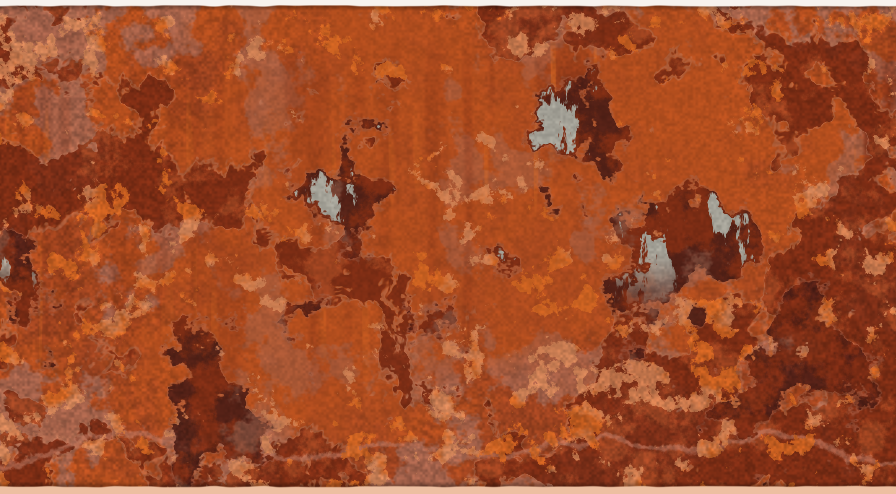
Give the GLSL for this texture, as a WebGL 2 fragment shader.

```glsl
#version 300 es
precision highp float;
// Weathered sheet of rusted steel: a calm, streaked orange middle inside crusted
// dark rust and mauve scale, with deep flaking patches that bare some metal.
// Every layer is a thresholded fractal noise, so its borders come out ragged.

#define CALM_CENTRE vec2(0.52, 0.51)
#define CALM_RADIUS vec2(0.33, 0.50)
#define RUST_LEVEL 0.525
#define SCALE_LEVEL 0.53
#define PATCH_COUNT 7
#define PATCH_RAGGED 0.62
#define FLECK_LEVEL 0.585
#define STREAK_FREQ 42.0
#define GRAIN_FREQ 190.0
#define GRAIN 0.34
#define TOP_GAP 0.012
#define BOTTOM_GAP 0.015

uniform vec2 u_resolution;
out vec4 outColor;

const vec3 ORANGE = vec3(0.70, 0.305, 0.115);
const vec3 BRICK = vec3(0.61, 0.26, 0.125);
const vec3 MAUVE = vec3(0.635, 0.395, 0.315);
const vec3 DARK_RUST = vec3(0.47, 0.165, 0.075);
const vec3 DEEP_BROWN = vec3(0.30, 0.115, 0.085);
const vec3 PEACH = vec3(0.82, 0.52, 0.34);
const vec3 BRIGHT = vec3(0.82, 0.40, 0.13);
const vec3 METAL = vec3(0.64, 0.63, 0.59);
const vec3 WALL = vec3(0.97, 0.95, 0.93);
const vec3 FLOOR = vec3(0.93, 0.75, 0.63);

float hash(vec2 p) {
    return fract(sin(dot(p, vec2(127.1, 311.7))) * 43758.5);
}

float noise(vec2 p) {
    vec2 i = floor(p), f = fract(p);
    f = f * f * (3.0 - 2.0 * f);
    return mix(mix(hash(i), hash(i + vec2(1, 0)), f.x),
               mix(hash(i + vec2(0, 1)), hash(i + vec2(1, 1)), f.x), f.y);
}

// Fractal noise scaled to 0..1 around 0.5
float fbm(vec2 p) {
    float sum = 0.0, total = 0.0, amp = 1.0;
    for (int i = 0; i < 6; i++) {
        sum += amp * noise(p);
        total += amp;
        amp *= 0.6;
        p = mat2(1.6, 1.2, -1.2, 1.6) * p + 17.3;
    }
    return sum / total;
}

// Scattered blobs with ragged borders; positive inside
float patchField(vec2 p, float aspect, float ragged) {
    float field = -1.0;
    for (int i = 0; i < PATCH_COUNT; i++) {
        float k = float(i);
        float jitter = hash(vec2(k, 4.0)) - 0.5;
        vec2 centre = vec2((k + 0.5 + 0.5 * jitter) / float(PATCH_COUNT) * aspect,
                           0.16 + 0.56 * fract(0.45 + k * 0.618));
        float radius = mix(0.03, 0.10, hash(vec2(k, 9.0)));
        field = max(field, radius - length((p - centre) * vec2(1.0, 0.8)));
    }
    return field + (ragged - 0.5) * PATCH_RAGGED;
}

void main() {
    vec2 uv = gl_FragCoord.xy / u_resolution;
    float aspect = u_resolution.x / u_resolution.y;
    float px = 1.0 / u_resolution.y;
    vec2 p = vec2(uv.x * aspect, uv.y);

    // Shared fields
    float broad = fbm(p * 3.1 + 40.0);
    float crust = fbm(p * 6.0 + 0.8 * broad + 11.0);
    float scale = fbm(p * 7.5 + 73.0);
    float fine = fbm(p * 17.0 + 29.0);
    float reach = length((uv - CALM_CENTRE) / CALM_RADIUS);
    float calm = 1.0 - smoothstep(0.6, 1.15, reach + (broad - 0.5) * 2.0);
    float top = smoothstep(0.80, 0.97, uv.y);

    // Orange ground with mauve scale
    vec3 col = mix(ORANGE, BRICK, smoothstep(0.36, 0.66, broad * 0.5 + fine * 0.5) * (1.0 - 0.5 * calm));
    float scaled = scale - SCALE_LEVEL - 0.06 * calm + 0.05 * top;
    col = mix(col, MAUVE, smoothstep(-0.03, 0.035, scaled) * mix(0.85, 0.45, calm));

    // Vertical run-off streaks, strongest right of the middle
    float wander = p.x + 0.012 * noise(p * 5.0);
    float streak = noise(vec2(wander * STREAK_FREQ, p.y * 2.2));
    float runs = smoothstep(0.35, 0.65, noise(vec2(p.x * 6.0, p.y * 1.7) + 5.0));
    float side = mix(0.35, 1.0, smoothstep(0.5, 0.65, uv.x)) * smoothstep(0.1, 0.35, uv.y) * (1.0 - top);
    col = mix(col, DARK_RUST, smoothstep(0.45, 0.85, streak) * runs * side * 0.7);
    float thread = smoothstep(0.80, 0.92, noise(vec2(wander * STREAK_FREQ * 1.4, p.y * 3.0) + 31.0));
    col = mix(col, BRIGHT, thread * runs * side * 0.75);

    // Dark rust crust with a pale rim, heavier low right and far left
    float heavy = smoothstep(0.6, 0.95, uv.x) * smoothstep(0.55, 0.2, uv.y) + smoothstep(0.2, 0.0, uv.x);
    float rust = crust - RUST_LEVEL - 0.17 * calm + 0.045 * heavy - 0.02 * top;
    float rim = smoothstep(-0.035, -0.012, rust) * smoothstep(0.008, -0.008, rust);
    col = mix(col, mix(MAUVE, PEACH, 0.3), rim * 0.5);
    col = mix(col, mix(DARK_RUST, BRICK, smoothstep(0.5, 0.68, fine)), smoothstep(-0.006, 0.014, rust) * 0.92);

    // Tide lines and clustered bright flecks
    float tide = abs(uv.y - 0.05 - 0.09 * noise(vec2(p.x * 5.0, 3.0)) - 0.05 * (fine - 0.5));
    col = mix(col, MAUVE * 1.1, smoothstep(0.009, 0.002, tide) * 0.65);
    float fleck = smoothstep(FLECK_LEVEL, FLECK_LEVEL + 0.05, fbm(p * 21.0 + 91.0) + 0.35 * (broad - 0.5) - 0.04 * calm);
    col = mix(col, mix(BRIGHT, PEACH, smoothstep(0.42, 0.56, scale)), fleck * 0.8);

    // Deep flaking patches and the bare metal inside them
    float deep = patchField(p, aspect, fbm(p * 8.0 + 57.0));
    float inside = smoothstep(-0.004, 0.010, deep);
    vec3 flake = mix(DEEP_BROWN, DARK_RUST, smoothstep(0.40, 0.60, fine));
    flake = mix(flake, MAUVE * 0.8, smoothstep(0.56, 0.64, scale) * 0.7);
    col = mix(col, MAUVE, smoothstep(-0.025, -0.005, deep) * (1.0 - inside) * 0.4);
    col = mix(col, flake, inside * 0.93);
    float chip = fbm(vec2(p.x * 20.0, p.y * 7.0) + 13.0);
    col = mix(col, METAL, smoothstep(0.565, 0.60, chip) * smoothstep(0.015, 0.03, deep) * smoothstep(0.35, 0.5, uv.y));

    // Grain, rougher on the crust than in the calm middle
    float grain = 0.6 * noise(p * GRAIN_FREQ) + 0.4 * noise(p * GRAIN_FREQ * 0.47 + 7.0) - 0.5;
    col *= 1.0 + grain * GRAIN * mix(1.25, 0.65, calm);

    // Shaded sheet edges, then the gaps above and below
    float edge = min(1.0 - TOP_GAP - uv.y, uv.y - BOTTOM_GAP);
    col *= mix(0.72, 1.0, smoothstep(0.0, 0.012, edge));
    vec3 outside = uv.y > 0.5 ? WALL : FLOOR;
    col = mix(outside, col, smoothstep(-px, px, edge + 0.003 * (noise(vec2(p.x * 30.0, 1.0)) - 0.5)));
    outColor = vec4(clamp(col, 0.0, 1.0), 1.0);
}
```
